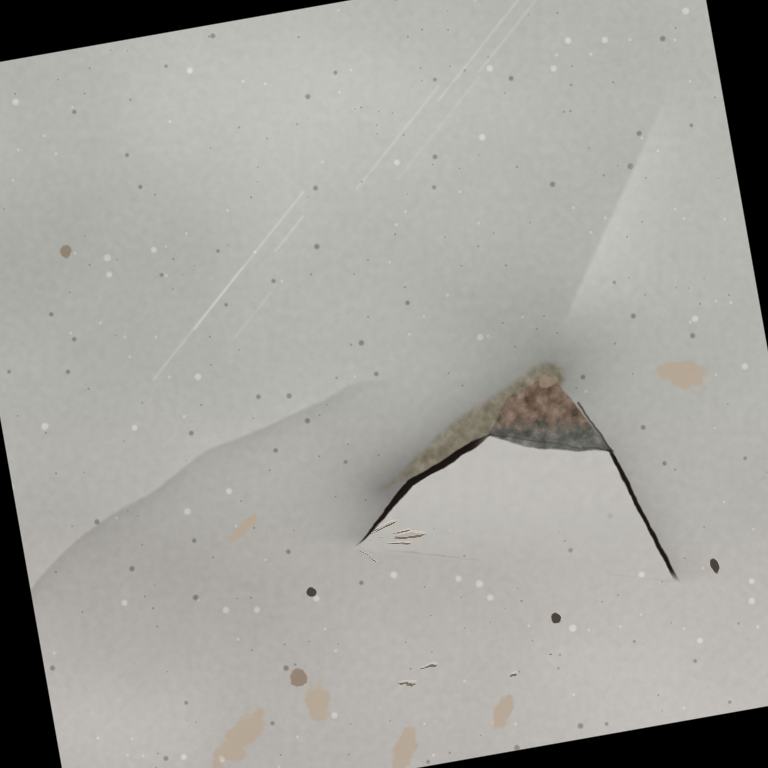
A WebGL 2 fragment shader for this texture:

```glsl
#version 300 es
precision highp float;
uniform vec2 u_resolution;
out vec4 fragColor;

vec2 hash2(vec2 p) {
  vec3 h = fract(p.xyx * vec3(.1031, .103, .0973));
  h += dot(h, h.yzx + 33.33);
  return fract((h.xx + h.yz) * h.zy);
}
float corner(vec2 i, vec2 f, vec2 o) { return dot(hash2(i + o) * 2. - 1., f - o); }
float gradientNoise(vec2 p) {
  vec2 i = floor(p), f = fract(p), o = vec2(0, 1), s = f * f * (3. - 2. * f);
  return mix(mix(corner(i, f, o.xx), corner(i, f, o.yx), s.x),
    mix(corner(i, f, o.xy), corner(i, f, o.yy), s.x), s.y);
}
float fbm(vec2 p) {
  float sum = 0., gain = .6;
  for (int i = 0; i < 4; i++) {
    sum += gain * gradientNoise(p);
    p = mat2(1.6, 1.2, -1.2, 1.6) * p + 7.3;
    gain *= .5;
  }
  return sum;
}
mat2 turn(float a) { return mat2(cos(a), -sin(a), sin(a), cos(a)); }
float cover(float d, float soft) { return 1. - smoothstep(-soft, soft, d); }
float glow(vec2 p, float x, float y, float rx, float ry) {
  vec2 q = (p - vec2(x, y)) / vec2(rx, ry);
  return exp(-dot(q, q));
}
float segment(vec2 p, vec2 a, vec2 b) {
  vec2 e = b - a;
  return length(p - a - e * clamp(dot(p - a, e) / dot(e, e), 0., 1.));
}
// Convex shape from five x, y pairs
float convex(vec2 p, float v[10]) {
  float d = -9.;
  for (int i = 0; i < 10; i += 2) {
    int j = (i + 2) % 10;
    vec2 a = vec2(v[i], v[i + 1]), e = vec2(v[j], v[j + 1]) - a;
    d = max(d, dot(p - a, normalize(vec2(e.y, -e.x))));
  }
  return d;
}
// Ragged elliptical patch
float blot(vec2 p, float x, float y, float rx, float ry, float angle) {
  vec2 q = turn(angle) * (p - vec2(x, y)) / vec2(rx, ry);
  return cover(length(q) + .9 * fbm(p * 55.) - .9, .16);
}
// Chips with lit and shaded rims
vec3 addChips(vec3 color, vec2 q, vec2 rim, float density) {
  float level = .55 - .48 * density;
  float chip = smoothstep(level, level + .07, fbm(q));
  float edge = smoothstep(level, level + .07, fbm(q + rim)) - chip;
  color = mix(color, vec3(.69, .64, .58), .55 * chip) + .09 * max(-edge, 0.);
  return mix(color, vec3(.38, .34, .3), .75 * max(edge, 0.));
}
// Dark and pale dots, one per grid cell
float specks(vec2 p, float scale, float rarity) {
  vec2 cell = floor(p * scale), pick = hash2(cell + 5.);
  float d = length(fract(p * scale) - .2 - .6 * hash2(cell + 41.));
  return step(rarity, pick.x) * cover(d - .04 - .08 * pick.y, .05) * (pick.y > .65 ? .5 : -.9);
}
float scratches(vec2 p) {
  float sum = 0.;
  for (float k = 0.; k < 9.; k++) {
    vec2 h = hash2(vec2(k, 17)), start = vec2(.2, .4) + .053 * k + vec2(0, .12 * h.x);
    float d = segment(p, start, start + vec2(.62, .78) * (.05 + .2 * h.y));
    sum += exp(-d * d * 3e5) * h.x;
  }
  return sum;
}
// Crease, lit where h is positive and shaded below
float fold(float h, float lit, float shade, float fall) {
  return mix(-shade, lit, smoothstep(-.004, .004, h)) * exp(-abs(h) * fall);
}
// Painted sheet
vec3 sheetColor(vec2 p) {
  vec3 color = mix(vec3(.7, .688, .668), vec3(.698, .706, .678), smoothstep(.2, .7, p.y));
  float light = .055 * glow(p, .4, .86, .24, .13) + .05 * glow(p, .87, .1, .3, .2)
    + .045 * glow(p, .12, .05, .15, .07) - .035 * glow(p, .08, .66, .2, .15)
    - .04 * glow(p, .7, .58, .13, .1) - .045 * glow(p, .2, .25, .16, .1);
  float side = dot(p - vec2(.729, .57), vec2(.91, -.415));
  light += fold(side, .055, .01, 16.) * smoothstep(.54, .63, p.y) * cover(p.y - .84, .08);
  float rise = p.y - .115 - .56 * sqrt(max(p.x, 0.)) + .02 * gradientNoise(p * 13.);
  light += fold(rise, .025, .06, 35.) * cover(p.x - .47, .07);
  light += .05 * scratches(p) + .035 * fbm(p * 7.) + .04 * fbm(p * 95.);
  return color + light + .2 * specks(p, 26., .83) + .13 * specks(p + .37, 55., .9);
}
// Torn hollow above a pale flap
vec3 addHollow(vec3 color, vec2 p, float px) {
  vec2 q = p + .005 * vec2(fbm(p * 34.), fbm(p * 34. + 8.));
  float flap = convex(q, float[10](.462, .285, .883, .24, .794, .413, .638, .433, .534, .371));
  float core = convex(q, float[10](.635, .432, .69, .416, .798, .412, .716, .513, .66, .482));
  float rim = segment(q, vec2(.5, .365), vec2(.715, .508));
  float outside = smoothstep(-.004, .004, flap), grain = fbm(p * 70.);
  float upper = smoothstep(0., .02, p.y - .285 + .107 * (p.x - .462));
  color *= 1. - outside * (.27 * exp(-rim * 26.) + .12 * upper * exp(-abs(flap) * 40.));
  float rimWidth = .02 * smoothstep(.49, .6, p.x);
  color = mix(color, vec3(.49, .46, .39) + .3 * grain, .8 * outside * cover(rim - rimWidth, .006));
  color = mix(color, vec3(.745, .735, .715) + .04 * grain, cover(flap, px) * smoothstep(.25, .37, p.y));
  vec3 rust = mix(vec3(.38, .38, .36), vec3(.45, .38, .33), smoothstep(.43, .46, p.y + .05 * grain));
  color = mix(color, rust + .35 * grain, cover(core, px * 1.5));
  color = mix(color, vec3(.6, .53, .46), .7 * blot(p, .713, .503, .016, .008, .3));
  // Dark gap along the flap, widest on the left
  float gap = cover(p.x - .63, .02), right = smoothstep(.785, .8, p.x);
  float width = .0005 + .004 * gap * smoothstep(.455, .53, p.x) + .0022 * right;
  float crack = cover(abs(flap) - width, px * 1.3) * upper * (.3 + .65 * max(gap, right));
  float lip = segment(q, vec2(.752, .475), vec2(.797, .413));
  return mix(color, vec3(.08, .06, .05), max(crack, .7 * cover(lip - .001, px * 1.5)));
}
vec3 addFlaking(vec3 color, vec2 p) {
  float below = step(p.y, min(.42 - 1.5 * max(p.x - .8, 0.), .285 + .86 * (p.x - .458)));
  float spread = .55 * glow(p, .7, .3, .17, .12) + .45 * glow(p, .58, .28, .06, .04)
    + .4 * glow(p, .81, .25, .06, .05) + .5 * glow(p, .58, .11, .2, .06)
    - .4 * glow(p, .68, .25, .06, .04);
  color = addChips(color, turn(.2) * p * vec2(30, 72), vec2(.07, .22), below * min(spread, .85));
  vec2 fan = p - vec2(.452, .29);
  fan = vec2(atan(fan.y, fan.x) * 7., length(fan) * 17.);
  return addChips(color, fan, vec2(.2, .05), below * .9 * glow(p, .51, .3, .075, .09));
}
// Bare patches, stains and pits
vec3 addBlemishes(vec3 color, vec2 p) {
  float bare = blot(p, .892, .512, .036, .02, -.25) + blot(p, .312, .037, .05, .02, .9)
    + blot(p, .414, .088, .018, .026, .2) + blot(p, .527, .025, .015, .032, -.3)
    + blot(p, .319, .315, .026, .008, .8) + blot(p, .652, .07, .012, .026, -.4);
  color = mix(color, vec3(.71, .64, .56), .75 * min(bare, 1.));
  float stain = blot(p, .085, .672, .009, .009, 0.) + blot(p, .388, .117, .012, .012, 0.);
  color = mix(color, vec3(.5, .4, .32), .6 * stain);
  float pits = blot(p, .406, .229, .007, .007, 0.) + blot(p, .931, .264, .006, .01, .3)
    + blot(p, .724, .195, .007, .007, 0.);
  return mix(color, vec3(.22, .19, .16), .85 * pits);
}
void main() {
  vec2 p = gl_FragCoord.xy / u_resolution;
  float px = 1. / min(u_resolution.x, u_resolution.y);
  vec3 color = addHollow(sheetColor(p), p, px);
  color = addBlemishes(addFlaking(color, p), p);
  // Tilted sheet on black
  vec2 tilted = abs(turn(.1745) * (p - .5));
  fragColor = vec4(color * cover(max(tilted.x, tilted.y) - .5, px), 1);
}
```
